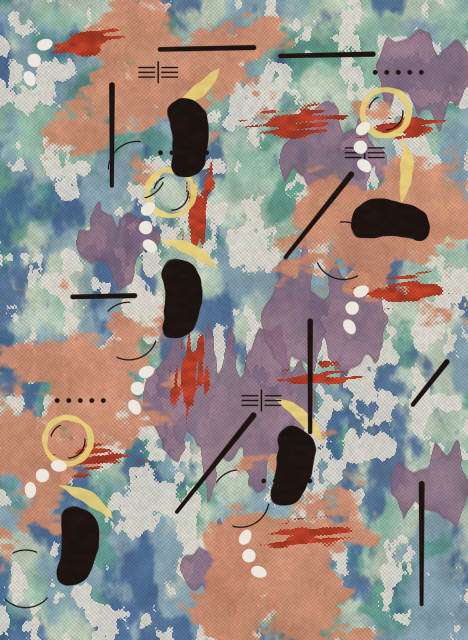
Reproduce this background procedurally as a Shadertoy shader.

```glsl
// Abstract painting on woven canvas: a broken watercolour wash, violet drips and
// dry-brushed orange and red, topped with ink beans, bars, rings and dots. Noise shapes
// the paint; low-discrepancy sequences scatter the distance-field marks.

const vec3 INK = vec3(.115, .08, .07);
const vec3 YELLOW = vec3(.92, .83, .49);
const vec3 WHITE = vec3(.84, .82, .78);

float hash(vec2 p) {
  vec3 q = fract(p.xyx * .1031);
  q += dot(q, q.yzx + 33.33);
  return fract((q.x + q.y) * q.z);
}

float noise(vec2 p) {
  vec2 i = floor(p), f = fract(p);
  f *= f * (3. - 2. * f);
  return mix(mix(hash(i), hash(i + vec2(1, 0)), f.x),
             mix(hash(i + vec2(0, 1)), hash(i + 1.), f.x), f.y);
}

float fbm(vec2 p) {
  float sum = 0., amp = .5;
  for (int k = 0; k < 5; k++) {
    sum += amp * noise(p);
    p = mat2(1.6, 1.2, -1.2, 1.6) * p + 7.3;
    amp *= .5;
  }
  return sum / .97;
}

vec2 turn(vec2 p, float a) {
  float c = cos(a), s = sin(a);
  return vec2(c * p.x + s * p.y, c * p.y - s * p.x);
}

// Offset from the i-th point of an evenly spread sequence
vec2 fromSpot(vec2 p, vec2 seed, float i) {
  vec2 s = .05 + .9 * fract(seed - i * vec2(.7549, .5698));
  return p - s * vec2(iResolution.x / iResolution.y, 1);
}

float segment(vec2 p, float halfLength, float radius) {
  return length(vec2(max(abs(p.x) - halfLength, 0.), p.y)) - radius;
}

float bean(vec2 p) {
  p.x += 3. * p.y * p.y - .005;
  return segment(p.yx, .034, .028 + .08 * p.y);
}

// Two stacks of short strokes beside a crossing line
float tally(vec2 p) {
  vec2 q = vec2(abs(p.x) - .018, p.y);
  q.y -= .0075 * clamp(round(q.y / .0075), -1., 1.);
  return min(segment(q, .012, .0011), segment(p.yx, .016, .0012));
}

float dotRow(vec2 p, float gap, float reach, float radius) {
  p.x -= gap * clamp(round(p.x / gap), -reach, reach);
  return length(p) - radius;
}

float arc(vec2 p, float radius) {
  return max(abs(length(p) - radius) - .001, abs(p.y) - .6 * radius - .2 * p.x);
}

float cover(float d, float soft) { return smoothstep(soft, -soft, d); }

// Teal and blue wash with bare primer showing through
vec3 wash(vec2 p, float weave) {
  vec3 c = mix(vec3(.55, .69, .62), vec3(.71, .76, .69), smoothstep(.35, .6, fbm(p * 12.)));
  c = mix(c, vec3(.47, .58, .65), .85 * smoothstep(.46, .60, fbm(p * vec2(12, 9) + 21.)));
  c = mix(c, vec3(.29, .53, .47), .7 * smoothstep(.56, .68, fbm(p * 13. + 43.)));
  c = mix(c, vec3(.25, .37, .54), .8 * smoothstep(.55, .68, fbm(p * vec2(18, 12) + 65.)));
  c *= .86 + .28 * fbm(p * 30.);
  float bare = fbm(p * vec2(38, 27) + 90.) + .3 * (fbm(p * 8. + 12.) - .5);
  return mix(c, WHITE, .92 * smoothstep(.56, .59, bare + .015 * weave));
}

// Stain whose edges run into vertical fingers
float drips(vec2 q, float size, float id) {
  float finger = noise(vec2(q.x * 62. + id * 17., id + (q.y > 0. ? 3.5 : 9.5)));
  float x = q.x / (.1 * size);
  return abs(q.y) + .006 - .085 * size * sqrt(max(1. - x * x, 0.)) * (.15 + 1.6 * finger);
}

void mainImage(out vec4 fragColor, in vec2 fragCoord) {
  vec2 p = fragCoord / iResolution.y, mid = .5 * iResolution.xy / iResolution.y;
  float soft = .8 / iResolution.y;
  vec2 thread = 1005. * p + 1.5 * noise(p * 40.);
  float weave = sin(thread.x) * sin(thread.y);
  vec2 wobble = vec2(noise(p * 70.), noise(p * 70. + 31.)) - .5;
  vec3 col = wash(p, weave);

  // Violet stains with darker rims
  for (float i = 0.; i < 7.; i++) {
    vec2 q = fromSpot(p, vec2(.49, .35), i) + .008 * wobble;
    float d = drips(q, i < 1. ? 1.35 : .65 + .4 * hash(vec2(i, 5)), i);
    vec3 violet = mix(vec3(.44, .32, .41), vec3(.59, .45, .54), fbm(p * 16. + i));
    violet *= 1. - .12 * smoothstep(-.012, 0., d);
    col = mix(col, violet, .8 * cover(d, .0025));
  }

  // Dry orange masses around the centre
  float ragged = fbm(p * vec2(14, 18) + 8.) - .5, bristle = noise(p * vec2(70, 130)) - .5;
  vec3 orange = mix(vec3(.70, .46, .35), vec3(.86, .60, .48), fbm(p * 22. + 50.));
  for (float i = 0.; i < 4.; i++) {
    float a = .38 + 1.54 * i;
    vec2 q = p - mid - mid * vec2(.74, .86) * vec2(cos(a), sin(a));
    float d = length(turn(q, .5 * i) / vec2(.15, .105)) - .95 + 2.6 * ragged + .4 * bristle;
    col = mix(col, orange, .92 * cover(d + .06 * weave, .15));
  }

  // Streaked red brush marks
  for (float i = 0.; i < 9.; i++) {
    vec2 q = turn(fromSpot(p, vec2(.68, .40), i), mod(i, 4.) > 2. ? 1.5 : .08);
    float d = length(q / vec2(.052, .019)) - 2.3 + 1.7 * noise(q * vec2(24, 190) + i * 9.);
    d += 1.2 * fbm(q * 45. + i) + .12 * weave;
    col = mix(col, vec3(.67, .23, .15) * (1. + .3 * bristle), cover(d, .1));
  }
  col *= 1. + .07 * weave + .07 * (noise(p * 210.) - .5);

  // Yellow crescents and rings
  float gold = 1., ink = 1.;
  for (float i = 0.; i < 5.; i++) {
    vec2 q = turn(fromSpot(p, vec2(.42, .90), i), 2.4 * hash(vec2(i, 8)) - 1.2);
    q.x += 3. * q.y * q.y;
    gold = min(gold, abs(q.x) - .01 + 4. * q.y * q.y);
    if (i > 2.) continue;
    q = fromSpot(p, vec2(.86), i);
    gold = min(gold, abs(length(q) - .036) - .0045);
    ink = min(ink, arc(turn(q, -.7), .027));
  }
  col = mix(col, YELLOW * (.97 + .08 * bristle), .94 * cover(gold + .004 * wobble.y, soft));

  // Ink bars, curls, dotted rows, tallies and beans
  for (float i = 0.; i < 9.; i++) {
    float pick = hash(vec2(i, 14));
    float angle = pick < .4 ? .02 : pick < .75 ? 1.57 : pick < .88 ? .9 : -.8;
    vec2 q = turn(fromSpot(p, vec2(.72, .96), i), angle);
    ink = min(ink, segment(q, .035 + .07 * hash(vec2(i, 4)), .0038 + .012 * q.x * pick));
    if (i > 4.) continue;
    ink = min(ink, arc(turn(fromSpot(p, vec2(.27, .76), i), 6.3 * pick), .045));
    q = turn(fromSpot(p, vec2(.39, .81), i), i == 2. ? 1.45 : .3 * sin(i * 4.));
    ink = min(ink, bean(q) + .004 * wobble.x);
    if (i < 4.) ink = min(ink, dotRow(fromSpot(p, vec2(.89, .93), i), .018, 2., .0037));
    if (i < 3.) ink = min(ink, tally(fromSpot(p, vec2(.32, .93), i)));
  }
  col = mix(col, INK * (1. + .25 * bristle + .1 * weave), cover(ink, soft));

  // White dots in curved trios
  for (float i = 0.; i < 7.; i++) {
    vec2 q = turn(fromSpot(p, vec2(.8), i), .5 + 2. * hash(vec2(i, 11)));
    q.y += 6. * q.x * q.x;
    col = mix(col, vec3(.93, .91, .87), cover(dotRow(q, .029, 1., .0105), soft));
  }
  fragColor = vec4(clamp(col, 0., 1.), 1);
}
```
